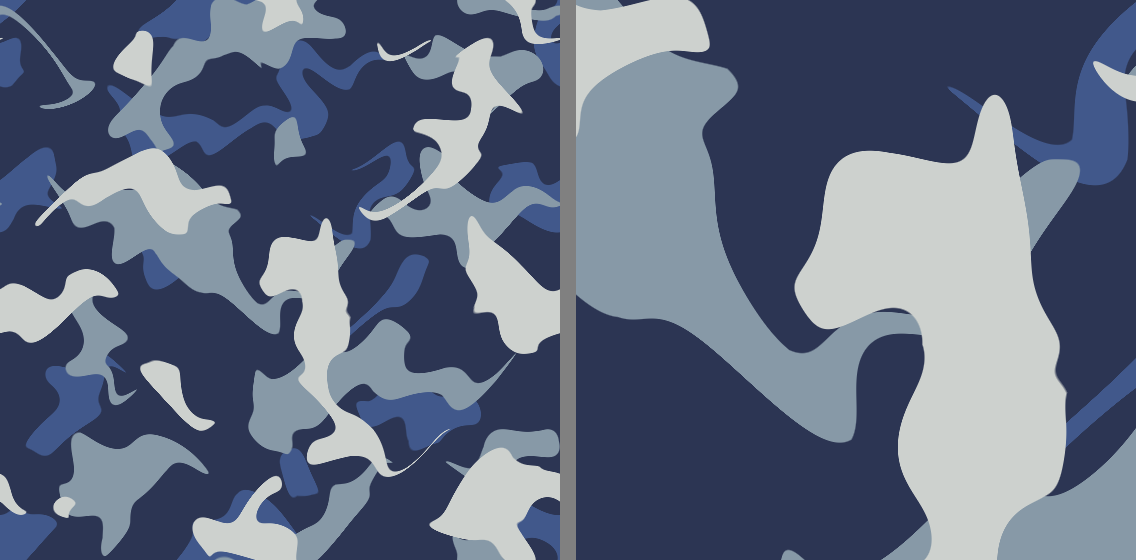
Left: the whole. Right: its middle third, enlarged.
Write a WebGL 1 fragment shader that draws this pattern.

```glsl
precision highp float;
// Seamless four-colour navy camouflage: three layers of branching, lobed patches on a dark ground.

uniform vec2 u_resolution;

const float TAU = 6.28319;

const vec3 NAVY  = vec3(0.173, 0.208, 0.325);
const vec3 BLUE  = vec3(0.253, 0.345, 0.545);
const vec3 SLATE = vec3(0.530, 0.600, 0.655);
const vec3 PALE  = vec3(0.805, 0.820, 0.806);

const vec2 STRETCH = vec2(1.75, 1.0);  // makes patches wider than high
const float TAPER = 0.5;               // how fast limbs swell from their ends
const float ROUNDNESS = 0.2;           // softness of the limb ends

float hash(vec2 k, float seed) {
  return fract(sin(dot(k, vec2(12.99, 78.23)) + seed * 3.71) * 43758.5);
}

// Triangle wave of period 1, range -1 to 1.
float triangle(float x) {
  return 4.0 * abs(fract(x) - 0.5) - 1.0;
}

// Sine of whole-number frequency, so it wraps on the unit tile.
float wave(float x, float frequency, float phase) {
  return sin(TAU * (frequency * x + phase));
}

// Periodic shears: they keep areas and tile exactly.
// The sines make lobes, the small triangle wave a few sharp corners.
vec2 warp(vec2 p, float seed) {
  p.y += 0.020 * wave(p.x, 3.0, 0.37 * seed);
  p.x += 0.030 * wave(p.y, 4.0, 0.61 * seed);
  p.y += 0.016 * wave(p.x, 8.0, 0.23 * seed);
  p.x += 0.015 * wave(p.y, 9.0, 0.53 * seed);
  p.y += 0.006 * triangle(5.0 * p.x + 0.79 * seed);
  return p;
}

// Layered sines with whole-number frequencies around one band.
// Returns the value (zero mean, unit variance) and its gradient.
vec3 waveField(vec2 p, float band, float seed) {
  vec3 sum = vec3(0.0);
  float power = 0.0;
  for (int i = 1; i <= 5; i++) {
    for (int j = -8; j <= 8; j++) {
      vec2 k = vec2(float(i), float(j));
      float offBand = (length(k * STRETCH) - band) / 1.4;
      float amp = exp(-0.5 * offBand * offBand);
      float angle = TAU * (dot(k, p) + hash(k, seed));
      sum += amp * vec3(cos(angle), -TAU * k * sin(angle));
      power += 0.5 * amp * amp;
    }
  }
  return sum / sqrt(power);
}

// Antialiased coverage of limbs that follow the zero line of one field,
// while a second field varies their thickness and breaks them apart.
float patches(vec2 uv, float thickness, float seed, float pixel) {
  vec2 p = warp(uv, seed);
  vec3 spine = waveField(p, 3.5, seed);
  vec3 swell = waveField(p, 4.2, seed + 17.0);
  float away = sqrt(spine.x * spine.x + ROUNDNESS * ROUNDNESS);
  float inside = thickness + TAPER * swell.x - away;
  vec2 slope = TAPER * swell.yz - spine.yz * spine.x / away;
  return clamp(inside / max(length(slope) * pixel, 0.001) + 0.5, 0.0, 1.0);
}

void main() {
  vec2 uv = gl_FragCoord.xy / u_resolution;
  float pixel = 1.0 / min(u_resolution.x, u_resolution.y);

  // Painted from back to front; thickness sets the share of each colour.
  vec3 color = NAVY;
  color = mix(color, BLUE,  patches(uv, 0.05, 1.0, pixel));
  color = mix(color, SLATE, patches(uv, 0.35, 2.0, pixel));
  color = mix(color, PALE,  patches(uv, 0.17, 3.0, pixel));

  gl_FragColor = vec4(color, 1.0);
}
```
